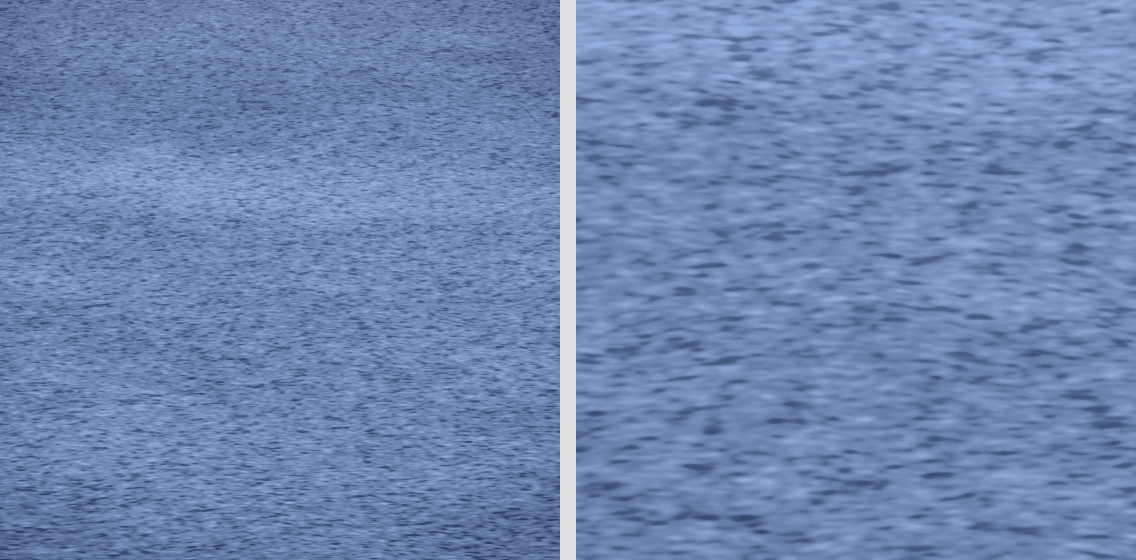
Left, the full canvas; right, a detail of the centre.
Give the GLSL for this texture, as a WebGL 2 fragment shader.

```glsl
#version 300 es
precision highp float;

uniform vec2 u_resolution;
out vec4 fragColor;

// Water colours
const vec3 DEEP = vec3(0.25, 0.33, 0.49);
const vec3 SHEEN = vec3(0.52, 0.62, 0.805);
const vec3 HAZE = vec3(0.43, 0.50, 0.65);
const float HAZE_AMOUNT = 0.30;

// Cells per canvas side: ripples shrink from the near edge to the far edge
const vec2 RIPPLE_NEAR = vec2(56.0, 320.0);
const vec2 RIPPLE_FAR = vec2(108.0, 420.0);
const vec2 FINE_RATIO = vec2(1.75, 1.22);
const vec2 CHOP_RATIO = vec2(0.50, 0.48);
const vec2 STREAK_CELLS = vec2(5.0, 32.0);
const vec2 PATCH_CELLS = vec2(2.3, 10.0);
const vec2 GRID_ORIGIN = vec2(211.0, 97.0);

// Tone: 0 is DEEP, 1 is SHEEN
const float BASE_TONE = 0.665;
const float RIPPLE_TONE = 0.23;
const float FINE_TONE = 0.18;
const float CHOP_TONE = 0.12;
const float STREAK_TONE = 0.08;
const float PATCH_TONE = 0.08;
const float TROUGH_TONE = 0.24;
const float BAND_TONE = 0.19;
const float GLINT_TONE = 0.20;
const float NEAR_SHADE = 0.16;
const float CORNER_SHADE = 0.24;
const vec2 TONE_RANGE = vec2(-0.25, 1.2);

vec3 hash3(vec2 cell) {
    vec3 h = fract(cell.xyx * vec3(0.1031, 0.1030, 0.0973));
    h += dot(h, h.yxz + 33.33);
    return fract((h.xxy + h.yzz) * h.zyx);
}

// Cellular noise: one soft blob of random sign and strength per cell
float blobs(vec2 p) {
    vec2 cell = floor(p);
    float sum = 0.0;
    for (int j = -1; j <= 1; j++) {
        for (int i = -1; i <= 1; i++) {
            vec2 c = cell + vec2(i, j);
            vec3 h = hash3(c);
            vec2 d = c + h.xy - p;
            float falloff = max(0.0, 1.0 - dot(d, d));
            sum += (2.0 * h.z - 1.0) * falloff * falloff;
        }
    }
    return sum;
}

float bell(float x, float width) {
    return exp(-x * x / (width * width));
}

// Layered sines that bend the ripple rows
float sway(vec2 p) {
    return 0.0030 * sin(9.0 * p.x + 14.0 * p.y)
         + 0.0014 * sin(23.0 * p.x - 31.0 * p.y + 1.7)
         + 0.0006 * sin(57.0 * p.x + 45.0 * p.y + 4.1);
}

// Broad light and shade over the water
float swellTone(vec2 uv) {
    vec2 p = uv + vec2(0.0, 3.0 * sway(uv));
    float tone = BASE_TONE;
    tone += PATCH_TONE * blobs(p * PATCH_CELLS + 17.0);
    tone += STREAK_TONE * blobs(p * STREAK_CELLS + 41.0);
    tone += BAND_TONE * bell(p.y - 0.69 + 0.06 * p.x, 0.055);
    tone += GLINT_TONE * bell(p.y - 0.515, 0.035) * bell(p.x - 0.08, 0.26);
    tone -= NEAR_SHADE * smoothstep(0.18, 0.0, uv.y);
    vec2 q = uv - 0.5;
    return tone - CORNER_SHADE * smoothstep(0.15, 0.5, dot(q, q));
}

// Short flat ripples with dark troughs
float rippleTone(vec2 uv) {
    vec2 p = vec2(uv.x - 0.5, uv.y + sway(uv));
    vec2 slope = RIPPLE_FAR - RIPPLE_NEAR;
    vec2 grid = vec2(p.x * (RIPPLE_NEAR.x + slope.x * p.y),
                     p.y * (RIPPLE_NEAR.y + 0.5 * slope.y * p.y));
    grid += GRID_ORIGIN;
    float ripple = blobs(grid);
    float fine = blobs(grid * FINE_RATIO + 63.0);
    float chop = blobs(grid * CHOP_RATIO + 29.0);
    float trough = smoothstep(0.30, 1.20, -ripple - 0.55 * fine - 0.35 * chop);
    float tone = RIPPLE_TONE * ripple + FINE_TONE * fine + CHOP_TONE * chop;
    return (tone - TROUGH_TONE * trough) * mix(1.15, 0.80, uv.y);
}

void main() {
    vec2 uv = gl_FragCoord.xy / u_resolution;
    float tone = swellTone(uv) + rippleTone(uv);
    vec3 colour = mix(DEEP, SHEEN, clamp(tone, TONE_RANGE.x, TONE_RANGE.y));

    // Greyer water towards the far edge
    vec3 grey = HAZE + (colour - mix(DEEP, SHEEN, BASE_TONE));
    colour = mix(colour, grey, HAZE_AMOUNT * smoothstep(0.72, 1.0, uv.y));
    fragColor = vec4(colour, 1.0);
}
```
